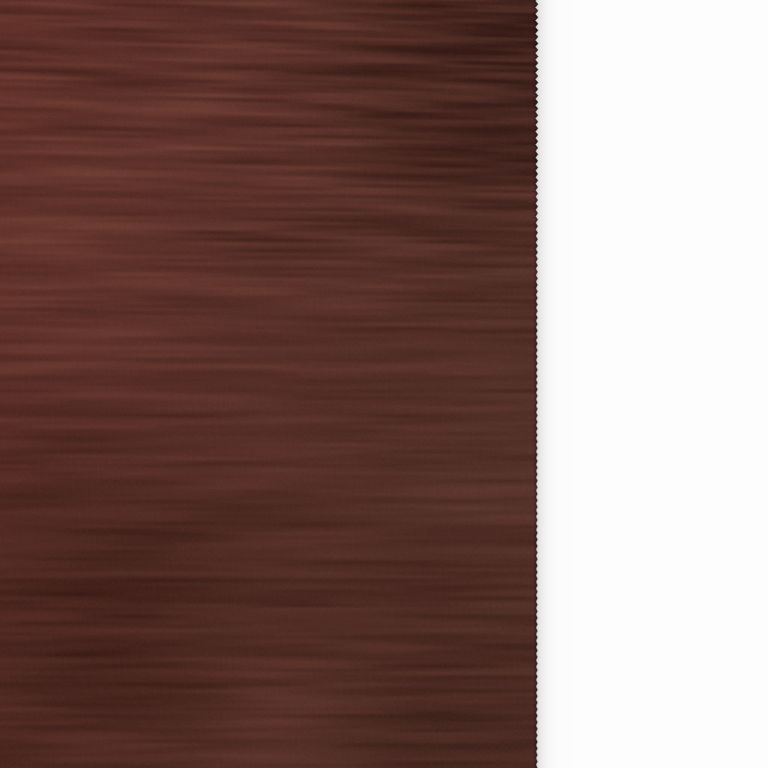
Reproduce this texture procedurally as a WebGL 2 fragment shader.

```glsl
#version 300 es
precision highp float;
// Brushed dark copper sheet with a finely toothed right edge, casting a soft shadow on white.

#define EDGE_X 0.699
#define TOOTH_PERIOD 0.0085
#define TOOTH_DEPTH 0.0035
#define SHADOW_DEPTH 0.13
#define SHADOW_WIDTH 0.010
#define STREAK_CONTRAST 0.85
#define GRAIN 0.08
#define DARK_COPPER vec3(0.215, 0.105, 0.088)
#define LIGHT_COPPER vec3(0.435, 0.252, 0.210)
#define PAPER vec3(0.992)

uniform vec2 u_resolution;
out vec4 fragColor;

float hash(vec2 p) {
    return fract(sin(dot(p, vec2(127.1, 311.7))) * 43758.5453);
}

// One row of smooth noise, shifted at random so that streak ends never line up
float rowNoise(float x, float row) {
    x += 40.0 * hash(vec2(row, 7.3));
    float cell = floor(x);
    float f = smoothstep(0.0, 1.0, x - cell);
    return mix(hash(vec2(cell, row)), hash(vec2(cell + 1.0, row)), f);
}

// Long horizontal streaks, centred on zero
float streaks(vec2 p, vec2 frequency) {
    p *= frequency;
    float row = floor(p.y);
    float f = smoothstep(0.0, 1.0, p.y - row);
    return mix(rowNoise(p.x, row), rowNoise(p.x, row + 1.0), f) - 0.5;
}

// Soft elliptical patch of light or shade
float patchAt(vec2 p, vec2 centre, vec2 radius) {
    vec2 d = (p - centre) / radius;
    return exp(-dot(d, d));
}

// Slow change of light across the sheet
float sheen(vec2 p) {
    float tone = 0.46;
    tone += 0.25 * patchAt(p, vec2(0.06, 0.72), vec2(0.36, 0.34));
    tone += 0.10 * patchAt(p, vec2(0.32, 0.93), vec2(0.20, 0.14));
    tone += 0.20 * patchAt(p, vec2(0.36, 0.04), vec2(0.09, 0.13));
    tone += 0.10 * patchAt(p, vec2(0.66, 0.46), vec2(0.14, 0.16));
    tone -= 0.24 * patchAt(p, vec2(0.70, 0.93), vec2(0.20, 0.17));
    tone -= 0.22 * patchAt(p, vec2(0.14, 0.22), vec2(0.19, 0.15));
    tone -= 0.08 * patchAt(p, vec2(0.60, 0.10), vec2(0.18, 0.22));
    return tone;
}

vec3 copper(vec2 p) {
    // The brushing tilts slightly and turns crisper towards the top right
    float top = smoothstep(0.45, 1.0, p.y);
    vec2 q = vec2(p.x, p.y + 0.025 * top * p.x);
    float crisp = top * smoothstep(0.1, 0.6, p.x);

    float brushed = 0.28 * streaks(q, vec2(3.5, 58.0));
    brushed += 0.42 * streaks(q + 3.1, vec2(7.0, 125.0));
    brushed += (0.30 + 0.25 * crisp) * streaks(q + 5.7, vec2(11.0, 215.0));
    float contrast = STREAK_CONTRAST * (0.75 + 0.40 * top);

    float grain = hash(floor(p * 512.0)) - 0.5;
    float tone = sheen(p) + contrast * brushed + GRAIN * grain;
    vec3 colour = mix(DARK_COPPER, LIGHT_COPPER, clamp(tone, 0.0, 1.15));

    // Redder on the left, browner on the lower right
    float warmth = 0.45 - p.x + 0.25 * (p.y - 0.5);
    return colour + warmth * vec3(0.022, -0.016, -0.012);
}

void main() {
    vec2 p = gl_FragCoord.xy / u_resolution;
    float pixel = 1.0 / u_resolution.x;

    // White ground with the shadow of the sheet
    float away = max(p.x - EDGE_X, 0.0);
    float shadow = SHADOW_DEPTH * exp(-away / SHADOW_WIDTH);
    vec3 ground = PAPER - shadow * vec3(0.96, 1.0, 1.0);

    // Sawtooth border, deeper towards the top
    float tooth = abs(fract(p.y / TOOTH_PERIOD) - 0.5) * 2.0;
    float depth = TOOTH_DEPTH * mix(0.5, 1.0, smoothstep(0.5, 0.95, p.y));
    float border = EDGE_X + depth * (tooth - 0.5);
    float sheet = 1.0 - smoothstep(-pixel, pixel, p.x - border);

    // Thin dark rim along the cut
    float rim = smoothstep(0.005, 0.0, border - p.x);
    vec3 metal = copper(p) * (1.0 - 0.30 * rim);

    fragColor = vec4(mix(ground, metal, sheet), 1.0);
}
```
